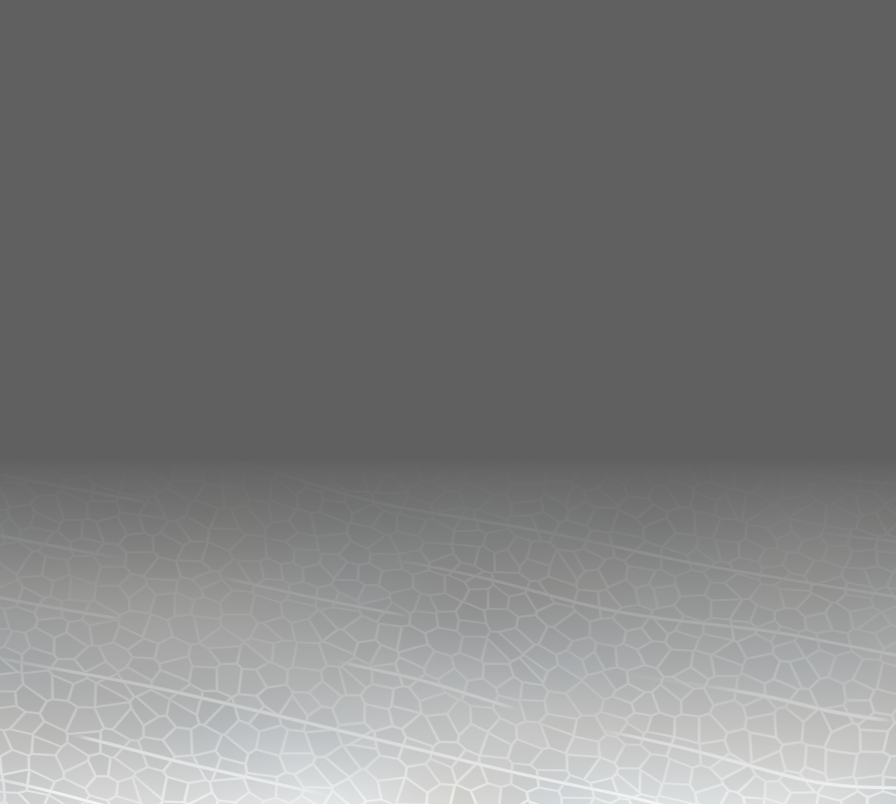
Write a Shadertoy shader that draws this background.

```glsl
#define BACKDROP vec3(0.378)
#define MEMBRANE vec3(0.835, 0.843, 0.843)
#define VEIN_COLOR vec3(0.955, 0.965, 0.96)
#define HORIZON 0.428
#define CELL_SIZE vec2(0.033, 0.025)
#define JITTER 0.82
#define SLOPE 0.2
#define CELL_LINE 0.0013
#define VEIN_LINE 0.0019
#define VEIN_GAP 0.075
#define BLOTCH 0.11

vec2 hash22(vec2 p) {
    vec3 q = fract(p.xyx * vec3(0.1031, 0.1030, 0.0973));
    q += dot(q, q.yzx + 33.33);
    return fract((q.xx + q.yz) * q.zy);
}

float valueNoise(vec2 p) {
    vec2 i = floor(p), f = fract(p);
    f = f * f * (3.0 - 2.0 * f);
    float low = mix(hash22(i).x, hash22(i + vec2(1, 0)).x, f.x);
    float high = mix(hash22(i + vec2(0, 1)).x, hash22(i + vec2(1, 1)).x, f.x);
    return mix(low, high, f.y);
}

vec2 seedOffset(vec2 cell) {
    return 0.5 + JITTER * (hash22(cell + 40.0) - 0.5);
}

// x: distance to the nearest cell border, y: random value of the cell
vec2 cellBorder(vec2 p) {
    vec2 base = floor(p), f = fract(p);
    vec2 nearestCell = vec2(0), nearest = vec2(0);
    float best = 8.0;
    for (int y = -1; y <= 1; y++)
    for (int x = -1; x <= 1; x++) {
        vec2 g = vec2(x, y);
        vec2 r = g + seedOffset(base + g) - f;
        float d = dot(r, r);
        if (d < best) { best = d; nearest = r; nearestCell = g; }
    }
    float border = 8.0;
    for (int y = -2; y <= 2; y++)
    for (int x = -2; x <= 2; x++) {
        vec2 g = nearestCell + vec2(x, y);
        vec2 r = g + seedOffset(base + g) - f;
        vec2 across = r - nearest;
        if (dot(across, across) > 0.0001)
            border = min(border, dot(0.5 * (nearest + r), normalize(across)));
    }
    return vec2(border, hash22(base + nearestCell + 91.0).y);
}

float softLine(float d, float halfWidth, float pixel) {
    float blur = 0.8 * pixel;
    return 1.0 - smoothstep(halfWidth - blur, halfWidth + blur, d);
}

void mainImage(out vec4 fragColor, in vec2 fragCoord) {
    float pixel = 1.0 / iResolution.y;
    vec2 p = fragCoord * pixel;

    // Sloping, gently bent coordinates shared by cells and veins
    float bend = 0.035 * valueNoise(p * vec2(4.0, 5.0) + 7.0);
    vec2 leaf = vec2(p.x - SLOPE * p.y, p.y + SLOPE * p.x + bend);

    // Fine net of cells
    vec2 cell = cellBorder(leaf / CELL_SIZE);
    float net = softLine(cell.x * CELL_SIZE.y, CELL_LINE, pixel);
    net *= 0.6 + 0.4 * valueNoise(p * 24.0);

    // Long veins, broken into stretches
    float row = floor(leaf.y / VEIN_GAP);
    float veinDistance = abs(leaf.y - (row + 0.5) * VEIN_GAP);
    float stretch = valueNoise(vec2(leaf.x * 6.0, row * 5.0 + 0.5));
    float vein = softLine(veinDistance, VEIN_LINE, pixel);
    vein *= smoothstep(0.38, 0.52, stretch);

    // Cloudy membrane with faint warm and cool patches
    float cloud = valueNoise(p * vec2(5.0, 8.0) + 19.0) - 0.5;
    float warmth = valueNoise(p * vec2(7.0, 11.0) + 53.0) - 0.5;
    vec3 surface = MEMBRANE + BLOTCH * cloud + 0.025 * (cell.y - 0.5);
    surface += 0.025 * warmth * vec3(1.0, 0.1, -1.0);
    surface = mix(surface, VEIN_COLOR, max(net * 0.85, vein));

    // Fade from the bright foot up to the plain backdrop
    float fade = clamp((HORIZON - p.y) / HORIZON, 0.0, 1.0);
    fade = mix(fade, sqrt(fade), 0.12);
    fragColor = vec4(mix(BACKDROP, surface, fade), 1.0);
}
```
